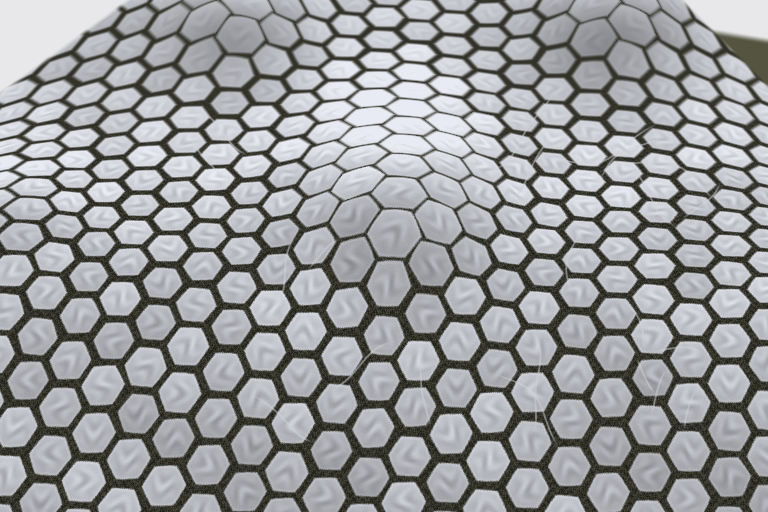
Give the GLSL for this texture, as a WebGL 2 fragment shader.

```glsl
#version 300 es
precision highp float;
uniform vec2 u_resolution;
out vec4 outColor;

#define COLUMNS 12.6      // columns per canvas height, at the front
#define ROWS_NEAR 10.6    // rows per canvas height, at the front
#define ROWS_FAR 10.5     // rows added by foreshortening
#define HORIZON_BEND 0.48 // height at which the cloth tips away
#define PLATE_SIZE 0.415  // half height of a plate, cell is 0.5
#define CROWN_GROWTH 0.06
#define JITTER 0.05
#define STRANDS 22

const vec3 PLATE_LIGHT = vec3(0.86, 0.87, 0.90);
const vec3 CLOTH_DARK = vec3(0.11, 0.11, 0.08);
const vec3 CLOTH_LIGHT = vec3(0.40, 0.40, 0.35);
const vec3 BACKDROP = vec3(0.91, 0.91, 0.92);
const vec3 OLIVE = vec3(0.33, 0.33, 0.25);

// Bumps under the cloth: centre x, centre y, height, radius
const vec4 BUMPS[4] = vec4[4](
  vec4(0.78, 0.65, 0.085, 0.130), vec4(0.46, 1.02, 0.070, 0.100),
  vec4(1.20, 1.02, 0.070, 0.100), vec4(0.02, 0.62, 0.035, 0.085));

float hash(vec2 p) {
  return fract(sin(dot(p, vec2(127.1, 311.7))) * 43758.5);
}

// Returns height, slope toward the viewer, sideways stretch, crown weight
vec4 relief(vec2 p) {
  vec4 r = vec4(0.0);
  for (int i = 0; i < 4; i++) {
    vec4 b = BUMPS[i];
    vec2 d = p - b.xy;
    float variance = b.w * b.w;
    float g = exp(-0.5 * dot(d, d) / variance);
    r += vec4(b.z * g, -b.z * g * d.y / variance, 0.22 * d.x * g, g * b.z / 0.085);
  }
  // The cloth droops at both far sides
  float left = max(0.45 - p.x, 0.0), right = max(p.x - 1.2, 0.0);
  r.x -= (0.6 * left * left + 0.8 * right * right) * smoothstep(0.4, 0.9, p.y);
  return r;
}

// Canvas position to cloth position, one unit per row
vec2 clothCoords(vec2 p, vec4 r) {
  float y = p.y - r.x + 0.07 * (p.x - 0.76);
  float rows = ROWS_NEAR * y + ROWS_FAR * 0.07 * log(1.0 + exp((y - HORIZON_BEND) / 0.07));
  float x = p.x - r.z - 0.115 * (p.y - 0.44) - 0.76;
  return vec2(0.866 * x * (COLUMNS + 2.0 * p.y), rows - 0.70);
}

// Nearest hexagon: xy is the offset from its centre, zw its index
vec4 hexCell(vec2 q) {
  vec2 s = vec2(1.732, 1.0);
  vec2 ia = floor(q / s + 0.5), ib = floor(q / s) + 0.5;
  vec2 a = q - ia * s, b = q - ib * s;
  return dot(a, a) < dot(b, b) ? vec4(a, ia) : vec4(b, ib);
}

float hexDistance(vec2 l) {
  vec2 a = abs(l);
  return mix(max(a.y, 0.866 * a.x + 0.5 * a.y), length(l), 0.14);
}

float strands(vec2 p, float pixel) {
  float cover = 0.0;
  for (int i = 0; i < STRANDS; i++) {
    float k = float(i) + 1.0;
    vec2 start = vec2(0.35 + 1.1 * hash(vec2(k, 1.0)), 0.1 + 0.65 * hash(vec2(k, 2.0)));
    float angle = 6.283 * hash(vec2(k, 3.0));
    vec2 dir = vec2(cos(angle), sin(angle)), d = p - start;
    float along = dot(d, dir), reach = 0.04 + 0.08 * hash(vec2(k, 4.0));
    float off = dot(d, vec2(-dir.y, dir.x)) + 0.008 * sin(35.0 * along + k) + 2.0 * along * along;
    float line = 1.0 - smoothstep(0.0005, 0.0012 + pixel, abs(off));
    cover = max(cover, line * (1.0 - smoothstep(0.6 * reach, reach, abs(along))));
  }
  return cover;
}

void main() {
  vec2 p = gl_FragCoord.xy / u_resolution.y;
  p.x += 0.75 - 0.5 * u_resolution.x / u_resolution.y;
  float pixel = 1.0 / u_resolution.y;
  vec4 r = relief(p);
  vec2 q = clothCoords(p, r);
  float focus = 1.0 - smoothstep(0.55, 0.95, p.y);
  float crown = smoothstep(0.1, 0.6, r.w);

  // Knitted cloth with fine fibres
  float fuzz = sin(57.0 * q.x + 3.0 * sin(31.0 * q.y)) * sin(49.0 * q.y + 2.5 * sin(43.0 * q.x));
  float knit = 0.5 + 0.5 * sin(38.0 * q.y + 2.0 * sin(34.0 * q.x));
  float weave = 0.30 + focus * (0.25 * fuzz + 0.22 * (knit - 0.5));
  vec3 color = mix(CLOTH_DARK, CLOTH_LIGHT, clamp(weave, 0.0, 1.0));

  // Plate outline, varied per cell
  vec4 cell = hexCell(q);
  float seed = hash(cell.zw), seed2 = hash(cell.zw + 17.3);
  vec2 l = cell.xy + JITTER * (1.0 - crown) * (vec2(seed, seed2) - 0.5);
  float turn = 0.16 * (seed2 - 0.5) - 0.05;
  l = mat2(cos(turn), sin(turn), -sin(turn), cos(turn)) * l;
  float size = PLATE_SIZE + CROWN_GROWTH * crown + 0.02 * (seed - 0.5);
  float edge = hexDistance(l) - size + 0.010 * focus * fuzz;
  float blur = 0.6 * fwidth(q.y) + mix(0.045, 0.012, focus);
  float plate = 1.0 - smoothstep(-blur, blur, edge);

  // Plate light: broad slope, gentle folds, moulded centre, raised rim
  float light = mix(0.80, 0.94, smoothstep(0.1, 0.65, p.y)) - 0.07 * smoothstep(0.7, 1.0, p.y);
  light -= 0.52 * r.y - 0.03 * sin(7.0 * p.x + 3.0 * sin(5.0 * p.y));
  light += 0.09 * (seed - 0.5) + 0.10 * l.y;
  float spin = 6.283 * seed;
  vec2 m = mat2(cos(spin), sin(spin), -sin(spin), cos(spin)) * l;
  float swirl = sin(15.0 * m.x + 2.5 * sin(10.0 * m.y + 6.0 * seed2));
  light += (0.04 + 0.06 * focus) * swirl * exp(-18.0 * dot(l, l));
  light += 0.05 * smoothstep(-0.08, -0.02, edge) + 0.012 * focus * fuzz;
  color = mix(color, PLATE_LIGHT * clamp(light, 0.5, 1.06), plate);

  // Loose threads
  color = mix(color, vec3(0.82, 0.83, 0.85), 0.5 * strands(p, pixel));

  // Backdrop beyond the far edge of the cloth
  float skyline = min(0.815 + 0.85 * p.x - 0.45 * p.x * p.x, 1.0 - 1.0 * (p.x - 1.33));
  skyline = p.x < 0.6 ? 0.815 + 0.73 * p.x : skyline;
  skyline = p.x > 0.6 ? 1.0 - (p.x - 1.33) : skyline;
  float strip = step(1.0, p.x) * (1.0 - smoothstep(-0.008, 0.008, p.y - 0.94 + 0.16 * (p.x - 1.377)));
  vec3 beyond = mix(BACKDROP, OLIVE, strip);
  color = mix(color, beyond, smoothstep(-0.006, 0.006 + pixel, p.y - skyline));
  outColor = vec4(color, 1.0);
}
```
